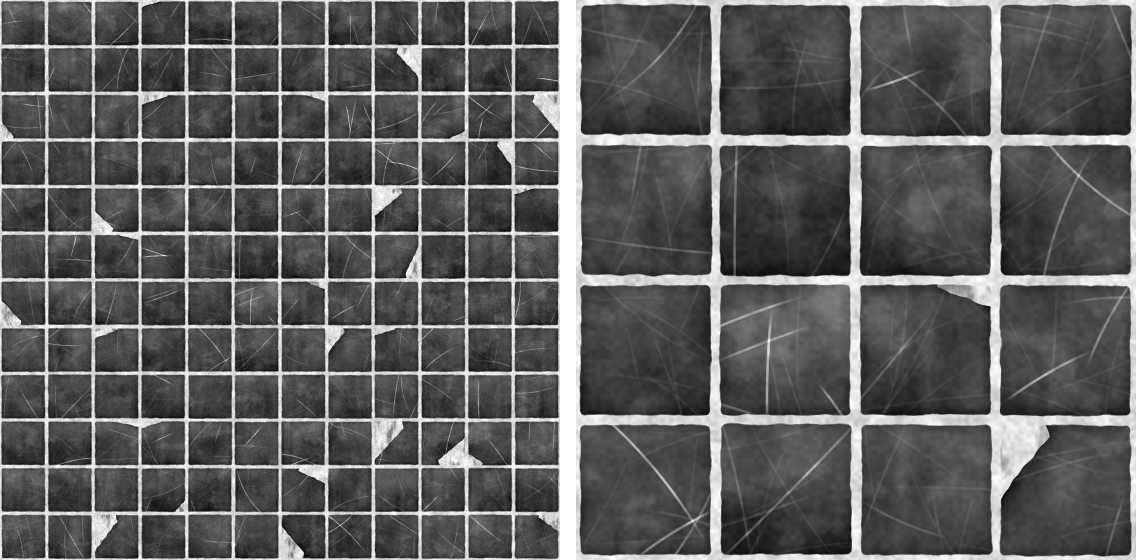
Left, the full canvas; right, a detail of the centre.
Write a Shadertoy shader that draws this texture.

```glsl
// Worn wall of 12 by 12 dark slate tiles set in rough pale grout.
// Each tile is a wobbly rounded box shaded with layered noise, then hashed
// scratches and the occasional broken corner are added per tile.

const float TILES = 12.0;
const float TILE_HALF = 0.464;
const float CORNER_RADIUS = 0.035;
const float CHIP_CHANCE = 0.13;
const int SCRATCHES = 9;
const float SLATE = 0.255;
const float GROUT = 0.88;

float hash(vec2 p) {
    vec3 q = fract(vec3(p.xyx) * 0.1031);
    q += dot(q, q.yzx + 33.33);
    return fract((q.x + q.y) * q.z);
}

vec2 hash2(vec2 p) {
    return vec2(hash(p + 11.7), hash(p + 47.3));
}

float noise(vec2 p) {
    vec2 i = floor(p), f = fract(p);
    f = f * f * (3.0 - 2.0 * f);
    float low = mix(hash(i), hash(i + vec2(1, 0)), f.x);
    float high = mix(hash(i + vec2(0, 1)), hash(i + vec2(1, 1)), f.x);
    return mix(low, high, f.y);
}

float fbm(vec2 p) {
    float sum = 0.0, gain = 0.53;
    for (int i = 0; i < 4; i++) {
        sum += gain * noise(p);
        p = mat2(1.6, 1.2, -1.2, 1.6) * p + 19.1;
        gain *= 0.5;
    }
    return sum;
}

float roundedBox(vec2 p, vec2 halfSize, float radius) {
    vec2 q = abs(p) - halfSize + radius;
    return length(max(q, 0.0)) + min(max(q.x, q.y), 0.0) - radius;
}

// Coverage of a region whose signed distance is negative inside
float fill(float d, float pixel) {
    return clamp(0.5 - d / pixel, 0.0, 1.0);
}

// One slightly bent line that fades toward both ends
float scratch(vec2 p, vec2 seed, float pixel) {
    float angle = 6.2832 * hash(seed);
    vec2 dir = vec2(cos(angle), sin(angle));
    vec2 q = p - (hash2(seed) - 0.5) * 0.9;
    float along = dot(q, dir);
    float bend = 0.6 * (hash(seed + 5.1) - 0.5);
    float across = dot(q, vec2(-dir.y, dir.x)) + bend * along * along;
    float reach = mix(0.25, 0.9, hash(seed + 8.9));
    float fade = 1.0 - smoothstep(0.4 * reach, reach, abs(along));
    float strength = 0.045 + 0.5 * pow(hash(seed + 3.3), 10.0);
    return strength * fade * fill(abs(across) - 0.009, pixel);
}

// Signed distance to a broken corner, cut by two straight cracks
float brokenCorner(vec2 p, vec2 cell) {
    if (hash(cell + 71.0) > CHIP_CHANCE) return 1.0;
    vec2 size = hash2(cell + 23.0);
    vec2 side = vec2(hash(cell + 31.0) < 0.5 ? -1.0 : 1.0,
                     hash(cell + 37.0) < 0.35 ? -1.0 : 1.0);
    vec2 q = 0.5 - side * p;
    vec2 slope = 1.0 / vec2(mix(0.25, 0.85, size.x), mix(0.16, 0.9, size.y * size.y));
    float mainCut = (dot(q, slope) - 1.0) / length(slope);
    float sideCut = dot(q, normalize(vec2(1.0, -0.25))) - 0.72 / slope.x;
    return max(mainCut, sideCut) + 0.025 * (noise(p * 13.0 + cell * 7.0) - 0.5);
}

float groutShade(vec2 g) {
    float mottling = fbm(g * 7.0) - 0.5;
    float grain = noise(g * 34.0) - 0.5;
    return GROUT + 0.26 * mottling + 0.13 * grain;
}

float slateShade(vec2 g, vec2 p, vec2 cell, float edge) {
    vec2 offset = hash2(cell) * 60.0;
    float clouds = fbm(g * 2.3 + offset) - 0.5;
    float streaks = noise(vec2(g.x * 11.0, g.y * 0.9) + offset) - 0.5;
    float grain = noise(g * 31.0) - 0.5;
    float smudge = smoothstep(0.56, 0.74, fbm(g * vec2(3.4, 4.6) + offset.yx));
    float shade = SLATE + 0.055 * (hash(cell + 3.0) - 0.5) + 0.12 * p.y;
    shade += 0.27 * clouds + 0.06 * streaks + 0.055 * grain + 0.07 * smudge;
    return shade - 0.06 * smoothstep(-0.09, 0.0, edge);
}

void mainImage(out vec4 fragColor, in vec2 fragCoord) {
    vec2 g = fragCoord / iResolution.y * TILES;
    float pixel = TILES / iResolution.y;
    vec2 cell = floor(g);
    vec2 p = fract(g) - 0.5;

    // Tile outline with uneven edges
    vec2 shift = 0.012 * (hash2(cell + 90.0) - 0.5);
    float edge = roundedBox(p - shift, vec2(TILE_HALF), CORNER_RADIUS);
    edge += 0.026 * (fbm(g * 9.0) - 0.5);

    // Slate surface and its scratches
    float slate = slateShade(g, p, cell, edge);
    for (int i = 0; i < SCRATCHES; i++) {
        float wear = 0.5 + 0.7 * noise(g * 12.0 + float(i));
        slate += wear * scratch(p, cell + float(i) * vec2(17.3, 29.7), pixel);
    }

    // Broken corners reveal stained mortar and shade the slate beside them
    float chip = brokenCorner(p, cell);
    slate -= 0.11 * exp(-22.0 * max(chip, 0.0));
    float grout = groutShade(g);
    float stain = smoothstep(0.5, 0.8, fbm(g * vec2(9.0, 3.0) + 40.0));
    float mortar = grout - 0.4 * stain;

    float shade = mix(slate, mortar, fill(chip, pixel));
    shade = mix(grout, shade, fill(edge, 1.4 * pixel));
    fragColor = vec4(vec3(clamp(shade, 0.07, 1.0)), 1.0);
}
```
